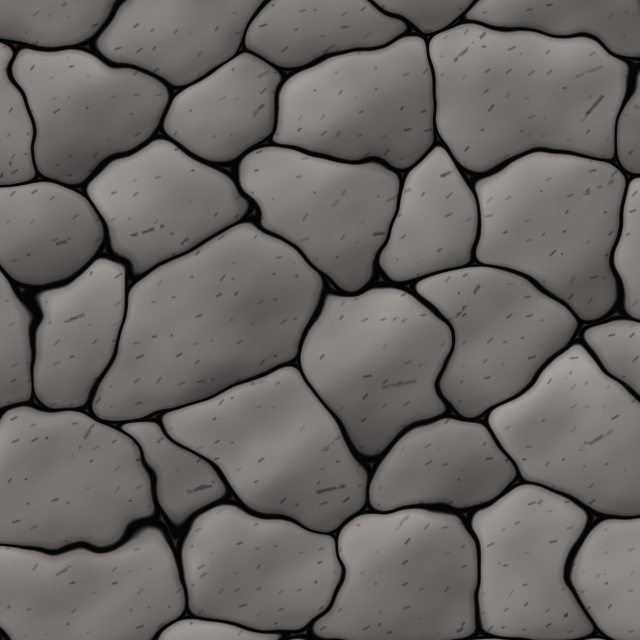
Give the GLSL for this texture, as a WebGL 2 fragment shader.

```glsl
#version 300 es
precision highp float;

uniform vec2 u_resolution;
out vec4 outColor;

vec2 hash22(vec2 p) {
    vec3 q = fract(p.xyx * vec3(0.1031, 0.1030, 0.0973));
    q += dot(q, q.yzx + 33.33);
    return fract((q.xx + q.yz) * q.zy);
}

float noise(vec2 p) {
    vec2 i = floor(p), f = fract(p);
    f = f * f * f * (f * (f * 6.0 - 15.0) + 10.0);
    float low = mix(hash22(i).x, hash22(i + vec2(1, 0)).x, f.x);
    float high = mix(hash22(i + vec2(0, 1)).x, hash22(i + vec2(1, 1)).x, f.x);
    return mix(low, high, f.y);
}

float smoothMin(float a, float b, float k) {
    float h = max(k - abs(a - b), 0.0) / k;
    return min(a, b) - h * h * k * 0.25;
}

vec2 rotate(vec2 p, float a) {
    return vec2(cos(a) * p.x + sin(a) * p.y, cos(a) * p.y - sin(a) * p.x);
}

// Stone centre in a jittered, staggered grid; z is its size weight
vec3 stoneSeed(vec2 cell) {
    vec2 jitter = hash22(cell + 17.0);
    float pick = hash22(cell + 71.0).x;
    float weight = pick < 0.3 ? -0.2 : 0.12 * pick;
    float stagger = 0.5 * mod(cell.y, 2.0) - 0.25;
    return vec3(cell + 0.5 + (jitter - 0.5) * 0.66 + vec2(stagger, 0.0), weight);
}

float powerDistance(vec2 p, vec3 seed) {
    vec2 r = p - seed.xy;
    return dot(r, r) - seed.z;
}

// xy: outward tilt of the rounded surface, z: distance to the rounded rim
vec3 stoneSurface(vec2 p, out vec2 id) {
    float nearest = 1e5;
    for (int y = -2; y <= 2; y++)
    for (int x = -2; x <= 2; x++) {
        vec2 cell = floor(p) + vec2(x, y);
        float d = powerDistance(p, stoneSeed(cell));
        if (d < nearest) {
            nearest = d;
            id = cell;
        }
    }
    vec2 centre = stoneSeed(id).xy, tilt = vec2(0);
    float rim = 2.0;
    for (int y = -2; y <= 2; y++)
    for (int x = -2; x <= 2; x++) {
        if (x == 0 && y == 0) continue;
        vec3 other = stoneSeed(id + vec2(x, y));
        vec2 across = other.xy - centre;
        float d = (powerDistance(p, other) - nearest) / (2.0 * length(across));
        rim = smoothMin(rim, d, 0.1);
        tilt += normalize(across) * exp(-5.0 * d);
    }
    return vec3(tilt, rim);
}

// Short slanted dashes, one per grid cell at most
float flecks(vec2 p, float halfLength, float thickness, float density) {
    vec2 cell = floor(p);
    vec2 h = hash22(cell + 5.0), k = hash22(cell + 43.0);
    vec2 q = rotate(fract(p) - 0.5 - (h - 0.5) * 0.6, 0.1 + 0.9 * k.x);
    q.x = max(abs(q.x) - halfLength * h.x, 0.0);
    float dash = 1.0 - smoothstep(0.0, thickness, length(q));
    return dash * step(k.y, density) * (0.3 + 0.7 * h.y);
}

void main() {
    vec2 uv = gl_FragCoord.xy / u_resolution.y;
    vec2 p = uv * vec2(4.7, 5.4) + 3.0;

    // Bend the joints
    vec2 bend = vec2(noise(p * 1.4), noise(p * 1.4 + 31.0)) - 0.5;
    vec2 wobble = vec2(noise(p * 4.5 + 9.0), noise(p * 4.5 + 57.0)) - 0.5;
    vec2 id;
    vec3 surface = stoneSurface(p + bend * 0.36 + wobble * 0.09, id);
    float rim = surface.z;

    // Light from the upper left over a lumpy, rounded face
    vec2 slant = rotate(uv, 0.6);
    float lumps = noise(slant * vec2(8.0, 15.0) + id * 7.0) - 0.5;
    float grain = noise(slant * vec2(24.0, 42.0)) - 0.5;
    float light = clamp(dot(surface.xy, vec2(-0.45, 0.89)), -1.1, 1.1);
    float tone = 0.447 + 0.1 * light + 0.13 * lumps + 0.025 * grain;
    tone += 0.02 * (hash22(id + 3.0).y - 0.5);
    tone *= mix(0.7, 1.0, smoothstep(0.0, 0.075, rim));

    // Pits and broken scratches
    float scratch = flecks(uv * 10.0 + 0.4, 0.34, 0.05, 0.4);
    scratch *= smoothstep(0.4, 0.65, noise(uv * 110.0));
    tone *= 1.0 - 0.36 * flecks(uv * 31.0, 0.16, 0.1, 0.6);
    tone *= 1.0 - 0.4 * scratch;

    // Dark joints, with dusty fill where corners meet
    vec3 stone = tone * vec3(1.02, 0.985, 0.96);
    float dust = 1.0 - smoothstep(-0.032, -0.008, rim);
    vec3 joint = mix(vec3(0.02), vec3(0.25, 0.245, 0.24), dust);
    float width = 0.009 + 0.01 * noise(p * 3.0 + 80.0);
    float face = smoothstep(width - 0.007, width + 0.014, rim);
    outColor = vec4(mix(joint, stone, face), 1.0);
}
```
